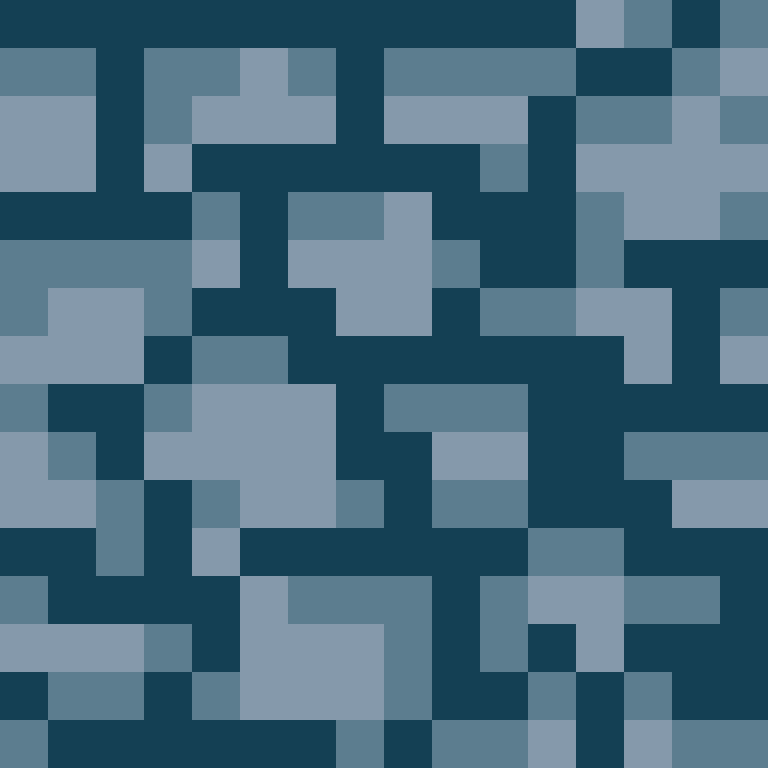
Give the GLSL for this pattern, as a WebGL 1 fragment shader.

```glsl
precision highp float;

uniform vec2 u_resolution;

float hash(vec2 p) {
    p = fract(p * vec2(0.1931, 0.3717) + 0.137);
    p += dot(p, p.yx + 27.31);
    return fract((p.x + p.y) * p.x * 13.7);
}

vec2 gradient(vec2 corner) {
    float angle = 6.2832 * hash(corner);
    return vec2(cos(angle), sin(angle));
}

float gradientNoise(vec2 p) {
    vec2 i = floor(p), f = p - i;
    vec2 u = f * f * (3.0 - 2.0 * f);
    vec2 e = vec2(1.0, 0.0);
    float low = mix(dot(gradient(i), f), dot(gradient(i + e), f - e), u.x);
    float high = mix(dot(gradient(i + e.yx), f - e.yx), dot(gradient(i + 1.0), f - 1.0), u.x);
    return mix(low, high, u.y);
}

// Staggered courses of stones, bent by noise; returns column and row
vec2 stoneId(vec2 cell) {
    float y = cell.y + 3.2 * gradientNoise(cell * vec2(0.21, 0.11) + 4.3);
    float row = floor(y / 3.6);
    float x = cell.x + 2.6 * row + 1.6 * hash(vec2(row, 9.0));
    x += 2.6 * gradientNoise(cell * vec2(0.13, 0.23) + 31.7);
    return vec2(floor(x / 5.2), row);
}

// Joints one cell wide, with a few cells bridged by stone
bool isJoint(vec2 cell) {
    if (hash(cell + 61.0) < 0.08) return false;
    vec2 id = stoneId(cell);
    return id != stoneId(cell + vec2(1.0, 0.0)) || id != stoneId(cell - vec2(0.0, 1.0));
}

vec3 cellColor(vec2 cell) {
    vec3 joint = vec3(0.08, 0.25, 0.33);
    vec3 rim = vec3(0.36, 0.49, 0.56);
    vec3 face = vec3(0.52, 0.60, 0.67);
    if (isJoint(cell)) return joint;

    // Shaded rim along the top and on parts of the sides
    float chance = hash(cell + 17.0);
    if (chance < 0.87 && isJoint(cell + vec2(0.0, 1.0))) return rim;
    if (chance < 0.27 && (isJoint(cell + vec2(1.0, 0.0)) || isJoint(cell - vec2(1.0, 0.0)))) return rim;
    return face;
}

void main() {
    // Four samples per pixel smooth the cell edges
    vec3 color = vec3(0.0);
    for (int i = 0; i < 4; i++) {
        vec2 offset = vec2(mod(float(i), 2.0), floor(float(i) / 2.0)) * 0.5 - 0.25;
        vec2 uv = (gl_FragCoord.xy + offset) / u_resolution;
        color += cellColor(floor(uv * 16.0));
    }
    gl_FragColor = vec4(color / 4.0, 1.0);
}
```
